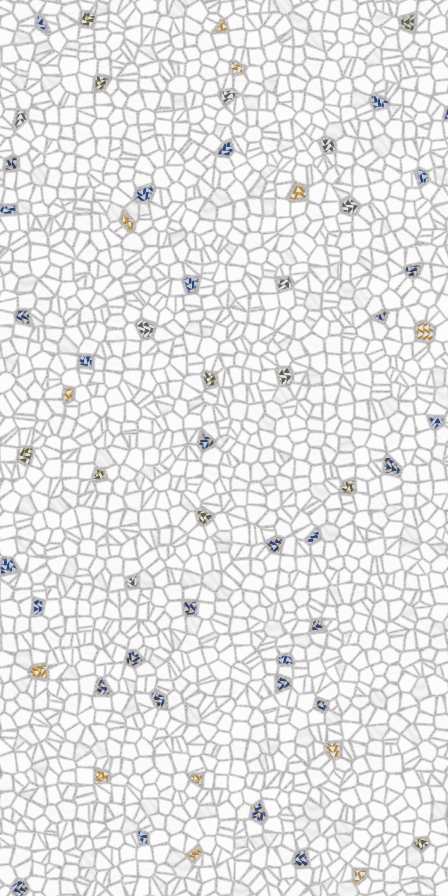
Give the GLSL for this texture, as a WebGL 1 fragment shader.

```glsl
precision highp float;
// Broken white tile mosaic in grey grout, with scattered painted pottery shards.
uniform vec2 u_resolution;

vec2 hash2(vec2 p) {
  vec2 k = vec2(dot(p, vec2(127.1, 311.7)), dot(p, vec2(269.5, 183.3)));
  return fract(sin(k) * 43758.545);
}

vec2 seedPoint(vec2 cell) {
  return cell + 0.12 + 0.76 * hash2(cell);
}

// Nearest cell in xy, distance to its chipped border in z.
vec3 shardCell(vec2 p) {
  vec2 base = floor(p), nearest = base;
  float best = 9.0;
  for (int j = -1; j <= 1; j++) {
    for (int i = -1; i <= 1; i++) {
      vec2 cell = base + vec2(float(i), float(j));
      float dist = length(seedPoint(cell) - p);
      if (dist < best) { best = dist; nearest = cell; }
    }
  }
  vec2 seed = seedPoint(nearest);
  float border = 9.0;
  for (int j = -2; j <= 2; j++) {
    for (int i = -2; i <= 2; i++) {
      if (i == 0 && j == 0) continue;
      vec2 cell = nearest + vec2(float(i), float(j));
      vec2 other = seedPoint(cell);
      vec2 normal = normalize(other - seed);
      vec2 inward = 0.5 * (seed + other) - p;
      float edge = dot(inward, normal);
      // Each shard tilts its own edges, which leaves wedge-shaped joints.
      float tilt = 0.36 * (hash2(nearest * 3.1 + cell).x - 0.5);
      border = min(border, min(edge, edge + tilt * dot(inward, normal.yx * vec2(-1.0, 1.0))));
    }
  }
  return vec3(nearest, border);
}

// One cell in most blocks of five by five is painted.
bool isPainted(vec2 cell) {
  vec2 block = floor(cell / 5.0);
  vec2 pick = floor(hash2(block + 71.3) * 5.0);
  return length(cell - block * 5.0 - pick) < 0.5 && hash2(block + 8.4).x < 0.88;
}

// Glazed ornament: pigment strokes on cream from crossed sines.
vec3 paintedGlaze(vec2 q, vec2 rnd, float soft) {
  float angle = 6.283 * rnd.x;
  vec2 u = mat2(cos(angle), -sin(angle), sin(angle), cos(angle)) * q;
  vec3 navy = vec3(0.20, 0.27, 0.46);
  vec3 olive = vec3(0.36, 0.39, 0.33);
  vec3 ochre = vec3(0.82, 0.63, 0.33);
  vec3 pigment = rnd.y < 0.5 ? navy : (rnd.y < 0.78 ? olive : ochre * 0.85);
  float strokes = sin(17.0 * u.x + 3.0 * sin(8.0 * u.y)) + sin(14.0 * u.y + 9.0 * rnd.y);
  float accent = sin(12.0 * u.x - 8.0 * u.y + 20.0 * rnd.x);
  vec3 color = mix(vec3(0.88, 0.89, 0.90), vec3(0.55, 0.65, 0.78), 0.4 * step(rnd.y, 0.5));
  color = mix(color, ochre, smoothstep(0.5 - soft, 0.5 + soft, accent) * step(0.4, rnd.x));
  return mix(color, pigment, smoothstep(-soft, soft, strokes));
}

void main() {
  float px = 29.0 / u_resolution.x;
  vec2 p = gl_FragCoord.xy * px;

  vec3 shard = shardCell(p);
  vec2 cell = shard.xy;
  vec2 q = p - seedPoint(cell);
  vec2 rnd = hash2(cell + 19.7);
  float border = shard.z;
  bool painted = isPainted(cell);

  // Some plain shards are snapped in two along a random line.
  float side = 0.0;
  if (!painted && rnd.x < 0.3) {
    float angle = 6.283 * rnd.y;
    float snap = dot(q, vec2(cos(angle), sin(angle))) + 0.15 * (fract(rnd.x * 37.0) - 0.5);
    border = min(border, abs(snap));
    side = step(0.0, snap);
  }

  // Grainy grout
  float grain = hash2(floor(p * 9.0)).x - 0.5;
  vec3 grout = vec3(0.735, 0.725, 0.73) + 0.12 * grain;

  // White glaze, with a few greyer shards and faint marble veins
  vec2 tone = hash2(cell + side * 43.0 + 5.1);
  float vein = sin(dot(q, vec2(5.0, 8.0)) + 2.0 * sin(4.0 * q.x + 9.0 * tone.y));
  vec3 glaze = vec3(0.99, 0.988, 0.99) - 0.008 * tone.y;
  glaze -= step(0.92, tone.x) * (0.045 + 0.02 * vein);
  glaze -= 0.02 * smoothstep(0.85, 1.0, vein) * step(0.7, tone.y);

  float gap = 0.052 + 0.035 * tone.y;
  if (painted) {
    glaze = paintedGlaze(q, rnd, 0.5 + 4.0 * px);
    gap += 0.06;
  }

  float tile = smoothstep(gap - 0.085, gap + 0.085, border);
  gl_FragColor = vec4(mix(grout, glaze, tile), 1.0);
}
```
